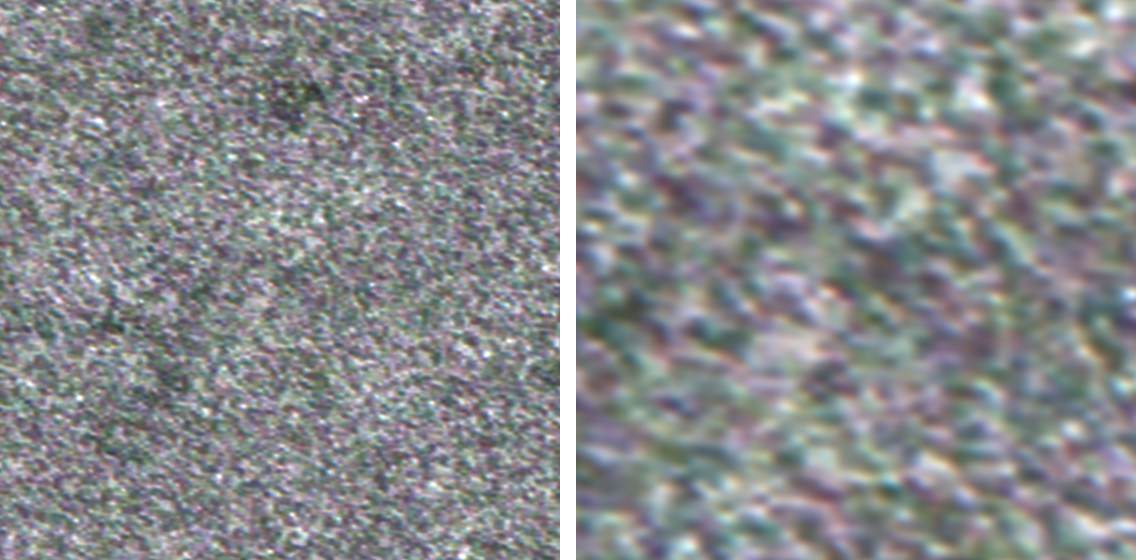
Left, the full canvas; right, a detail of the centre.
This texture is drawn by a WebGL 1 fragment shader. Its source:

```glsl
precision highp float;

// Fine glittering grey grain, like brushed metallic paint seen close up.
// Slanted layers of value noise form the grain; the three channels sample it
// slightly apart for colour fringes. Glints and dim smudges are scattered on top.

uniform vec2 u_resolution;

const vec3 BASE_GREY = vec3(0.513, 0.516, 0.528);
const vec3 MAGENTA_GREEN = vec3(0.040, -0.050, 0.035);
const vec3 AMBER_BLUE = vec3(0.045, 0.005, -0.045);
const vec3 SMUDGE_LOSS = vec3(0.120, 0.095, 0.115);

const float GRAIN_SLANT = -0.45;              // radians, falling to the right
const vec2 COARSE_GRAIN = vec2(66.0, 112.0);  // cells per canvas, along and across
const vec2 FINE_GRAIN = vec2(104.0, 158.0);
const vec2 TINT_GRAIN = vec2(62.0, 96.0);
const float GRAIN_CONTRAST = 0.34;
const float MOTTLE_CONTRAST = 0.07;
const vec2 FRINGE_SHIFT = vec2(0.0012, 0.0007);

const float GLINT_CELLS = 40.0;
const float GLINT_CHANCE = 0.24;
const float GLINT_RADIUS = 0.0058;
const float GLINT_STRENGTH = 0.40;

float hash(vec2 p) {
  vec3 q = fract(p.xyx * vec3(0.1031, 0.1030, 0.0973));
  q += dot(q, q.yzx + 33.33);
  return fract((q.x + q.y) * q.z);
}

vec2 rotate(vec2 p, float angle) {
  float c = cos(angle);
  float s = sin(angle);
  return vec2(c * p.x + s * p.y, c * p.y - s * p.x);
}

// Smooth value noise from -1 to 1.
float noise(vec2 p) {
  vec2 cell = floor(p);
  vec2 f = p - cell;
  f = f * f * (3.0 - 2.0 * f);
  float low = mix(hash(cell), hash(cell + vec2(1.0, 0.0)), f.x);
  float high = mix(hash(cell + vec2(0.0, 1.0)), hash(cell + vec2(1.0, 1.0)), f.x);
  return 2.0 * mix(low, high, f.y) - 1.0;
}

// Two grain layers at nearby angles, so that no lattice shows.
float grain(vec2 p) {
  float coarse = noise(rotate(p, GRAIN_SLANT) * COARSE_GRAIN + 211.0);
  float fine = noise(rotate(p, GRAIN_SLANT + 0.35) * FINE_GRAIN + 437.0);
  return coarse + 0.7 * fine;
}

// Sparse bright flecks, one at most per jittered cell.
float glints(vec2 p) {
  vec2 q = rotate(p, GRAIN_SLANT) * GLINT_CELLS;
  vec2 cell = floor(q);
  float light = 0.0;
  for (int y = -1; y <= 1; y++) {
    for (int x = -1; x <= 1; x++) {
      vec2 id = cell + vec2(float(x), float(y));
      vec2 seed = id + 613.0;
      vec2 center = id + vec2(hash(seed), hash(seed + 71.0));
      float present = step(hash(seed + 139.0), GLINT_CHANCE);
      float size = mix(0.65, 1.15, hash(seed + 283.0));
      float power = hash(seed + 359.0);
      vec2 d = (q - center) * vec2(0.8, 1.15) / (GLINT_CELLS * GLINT_RADIUS * size);
      light += present * mix(0.3, 1.0, power * power) * exp(-dot(d, d));
    }
  }
  return light * GLINT_STRENGTH;
}

// Rare soft dark patches, confined to some regions.
float smudges(vec2 p) {
  float patches = smoothstep(0.25, 0.9, noise(rotate(p, GRAIN_SLANT) * vec2(8.0, 15.0) + 83.0));
  float region = smoothstep(-0.2, 0.5, noise(p * 3.5 + 29.0));
  return patches * region;
}

void main() {
  vec2 uv = gl_FragCoord.xy / min(u_resolution.x, u_resolution.y);

  // Grain and glints, split sideways by channel
  vec2 red = uv - FRINGE_SHIFT;
  vec2 blue = uv + FRINGE_SHIFT;
  vec3 grains = vec3(grain(red), grain(uv), grain(blue));
  vec3 flecks = vec3(glints(red), glints(uv), glints(blue));

  // Broad unevenness of the surface
  float mottle = noise(uv * 6.0 + 17.0) + noise(rotate(uv, 0.6) * 19.0 + 151.0);
  vec3 color = BASE_GREY * exp(GRAIN_CONTRAST * grains + MOTTLE_CONTRAST * mottle);

  // Tints that wander from grain to grain
  vec2 tint = rotate(uv, GRAIN_SLANT - 0.2) * TINT_GRAIN;
  color += MAGENTA_GREEN * noise(tint + 311.0);
  color += AMBER_BLUE * noise(tint * 1.13 + 547.0);

  color += flecks - SMUDGE_LOSS * smudges(uv);
  gl_FragColor = vec4(clamp(color, 0.0, 1.0), 1.0);
}
```
